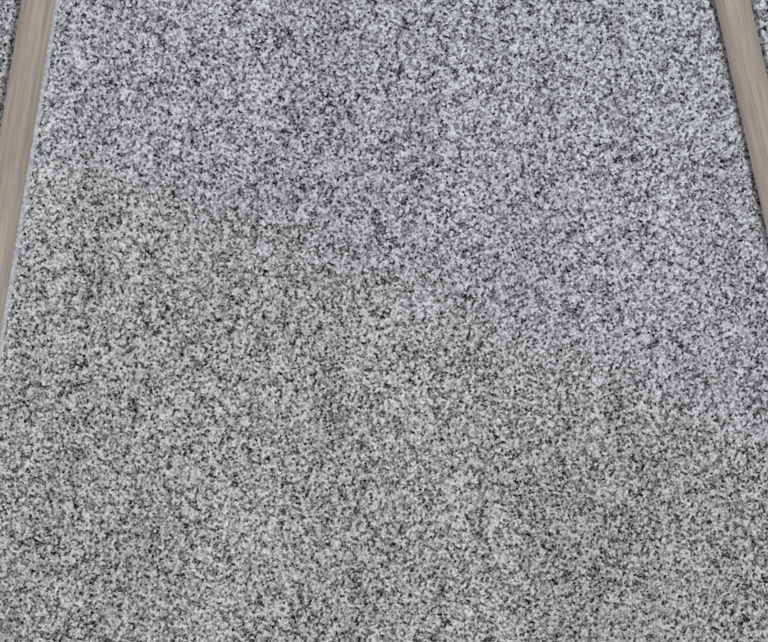
Reproduce this texture procedurally as a Shadertoy shader.

```glsl
// Speckled grey granite slab seen in slight perspective, with two weathered
// timber battens at the upper corners. Layered value noise makes the grains,
// stretched noise the faint dark veins, and slanted bands the battens.

#define GRAIN_CELLS 245.0   // main mineral grains per canvas height
#define FINE_CELLS 390.0    // fine grains per canvas height
#define CLUMP_CELLS 110.0   // loose clusters of grains
#define GRAIN_CONTRAST 0.75
#define HIGHLIGHT_ROLLOFF 0.50
#define VEIN_DEPTH 0.10
#define MEAN_TONE 0.584
#define CONVERGENCE 0.30    // how far the veins lean together upwards
#define WOOD_COLOR vec3(0.60, 0.565, 0.53)

float hash(vec2 p) {
    vec3 q = fract(vec3(p.xyx) * 0.1031);
    q += dot(q, q.yzx + 33.33);
    return fract((q.x + q.y) * q.z);
}

// Value noise centred on zero.
float noise(vec2 p) {
    vec2 cell = floor(p);
    vec2 f = fract(p);
    f = f * f * (3.0 - 2.0 * f);
    float low = mix(hash(cell), hash(cell + vec2(1, 0)), f.x);
    float high = mix(hash(cell + vec2(0, 1)), hash(cell + vec2(1, 1)), f.x);
    return mix(low, high, f.y) - 0.5;
}

mat2 rotation(float angle) {
    return mat2(cos(angle), sin(angle), -sin(angle), cos(angle));
}

// Soft dark veins, nearly upright and fanning out towards the viewer.
float veins(vec2 p) {
    vec2 fan = vec2((p.x - 0.62) * (1.0 + CONVERGENCE * p.y), p.y);
    fan.x -= 0.10 * p.y + 0.02 * noise(p * 5.0);
    float broad = noise(fan * vec2(13.0, 1.7) + 40.0);
    float narrow = noise(fan * vec2(38.0, 5.0) + 80.0);
    return 0.45 * broad + 0.50 * narrow;
}

vec3 granite(vec2 p) {
    float grain = 0.64 * noise(rotation(0.4) * p * GRAIN_CELLS + 300.0)
                + 0.46 * noise(rotation(-0.3) * p * FINE_CELLS + 500.0)
                + 0.13 * noise(rotation(0.9) * p * CLUMP_CELLS + 200.0);
    float tone = MEAN_TONE + GRAIN_CONTRAST * grain - HIGHLIGHT_ROLLOFF * grain * grain;
    tone += VEIN_DEPTH * veins(p) + 0.02 * noise(p * 3.0 + 20.0);
    tone += 0.025 * (p.y - 0.5);
    tone = clamp(tone, 0.10, 0.88);

    // Cool daylight towards the upper right, neutral near the bottom.
    float cool = smoothstep(0.1, 1.5, p.y + 0.4 * p.x);
    vec3 tint = mix(vec3(1.0, 1.004, 0.998), vec3(0.985, 1.0, 1.035), cool);
    return tone * tint;
}

// Timber: across runs 0 to 1 over the width, along follows the length.
vec3 timber(float across, float along) {
    float fibre = 0.14 * noise(vec2(across * 9.0, along * 5.0) + 60.0)
                + 0.09 * noise(vec2(across * 24.0, along * 28.0) + 90.0);
    float rounding = 0.10 * (smoothstep(0.0, 0.35, across) - 1.0)
                   - 0.07 * smoothstep(0.75, 1.0, across);
    return WOOD_COLOR * (1.03 + fibre + rounding);
}

// Coverage of a band from a to b with smooth edges.
float band(float x, float a, float b, float blur) {
    return smoothstep(a - blur, a + blur, x) * (1.0 - smoothstep(b - blur, b + blur, x));
}

void mainImage(out vec4 fragColor, in vec2 fragCoord) {
    vec2 p = fragCoord / iResolution.y;
    float aspect = iResolution.x / iResolution.y;
    float blur = 0.8 / iResolution.y + 0.0006;
    float depth = 1.0 - p.y;
    vec3 color = granite(p);

    // Left batten, with a dark outer side and a pale strip on the slab edge.
    float left = (p.x - 0.034 + 0.165 * depth) / 0.053;
    float edgeBlur = blur / 0.053;
    color *= 1.0 - 0.40 * band(left, -0.16, 0.03, 0.08);
    color = mix(color, timber(left, p.y), band(left, 0.0, 1.0, edgeBlur));
    color = mix(color, vec3(0.70, 0.72, 0.75), 0.75 * band(left, 1.0, 1.13, edgeBlur));

    // Right batten, casting a thin shadow onto the slab.
    float right = (p.x - aspect + 0.083 - 0.225 * depth) / 0.055;
    color *= 1.0 - 0.50 * band(right, -0.12, 0.04, 0.08);
    color *= 1.0 - 0.35 * band(right, 0.98, 1.12, 0.06);
    color = mix(color, timber(right, p.y + 7.0), band(right, 0.0, 1.0, edgeBlur));

    fragColor = vec4(clamp(color, 0.0, 1.0), 1.0);
}
```
